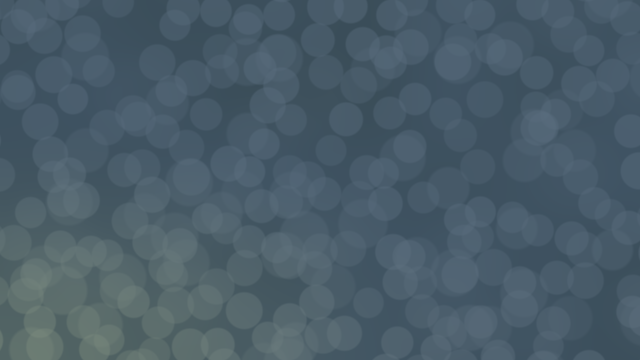
Reproduce this background procedurally as a Shadertoy shader.

```glsl
// Overlapping translucent bokeh discs on dusky slate, with a pale sage glow low on the left.
// Jittered grids scatter the discs; each disc lets part of the base through,
// and the leftover transmission blends the base towards the light colour.

#define SMALL_CELL 0.094
#define LARGE_CELL 0.150
#define HAZE_CELL 0.280
#define EDGE_SOFTNESS 0.0035
#define HAZE_SOFTNESS 0.06
#define SLATE_DARK vec3(0.226, 0.300, 0.343)
#define SLATE_BLUE vec3(0.248, 0.326, 0.388)
#define SAGE_DARK vec3(0.335, 0.405, 0.395)
#define LIGHT_BLUE vec3(0.352, 0.428, 0.496)
#define LIGHT_SAGE vec3(0.480, 0.545, 0.495)

float hash(vec2 p) {
    return fract(sin(dot(p, vec2(127.1, 311.7))) * 43758.5453);
}

// Smooth value noise
float noise(vec2 p) {
    vec2 i = floor(p), f = fract(p);
    f = f * f * (3.0 - 2.0 * f);
    float low = mix(hash(i), hash(i + vec2(1.0, 0.0)), f.x);
    float high = mix(hash(i + vec2(0.0, 1.0)), hash(i + vec2(1.0, 1.0)), f.x);
    return mix(low, high, f.y);
}

// Transmission through one jittered layer; radius is a share of the cell
float discLayer(vec2 p, float cell, float radius, float density,
                float opacity, float softness, float seed) {
    vec2 home = floor(p / cell);
    float transmission = 1.0;
    for (int y = -1; y <= 1; y++) {
        for (int x = -1; x <= 1; x++) {
            vec2 id = home + vec2(x, y);
            vec2 key = id + seed;
            vec2 jitter = vec2(hash(key), hash(key + 37.3));
            vec2 centre = (id + 0.04 + 0.92 * jitter) * cell;
            float size = cell * radius * mix(0.90, 1.10, hash(key + 71.9));
            float present = step(hash(key + 13.7), density);
            float strength = opacity * mix(0.75, 1.2, hash(key + 91.1));
            float mask = 1.0 - smoothstep(-softness, softness, length(p - centre) - size);
            transmission *= 1.0 - mask * strength * present;
        }
    }
    return transmission;
}

void mainImage(out vec4 fragColor, in vec2 fragCoord) {
    vec2 p = fragCoord / iResolution.y;
    float edge = max(EDGE_SOFTNESS, 0.75 / iResolution.y);

    // Glow from the lower left corner
    float glow = 1.0 - smoothstep(0.0, 0.70, length(p * vec2(0.5, 1.0)));

    // Blurred base
    vec3 base = mix(SLATE_DARK, SLATE_BLUE, noise(p * 4.0 + 5.0));
    base = mix(base, SAGE_DARK, glow * 0.85);

    // Sharp discs over larger, fainter ones
    float transmission = discLayer(p, HAZE_CELL, 0.38, 0.7, 0.10, HAZE_SOFTNESS, 3.1);
    transmission *= discLayer(p, LARGE_CELL, 0.42, 0.50, 0.26, edge * 1.5, 19.4);
    transmission *= discLayer(p, SMALL_CELL, 0.50, 0.88, 0.38, edge, 53.8);

    vec3 light = mix(LIGHT_BLUE, LIGHT_SAGE, glow);
    light += vec3(0.018, 0.012, 0.0) * (1.0 - smoothstep(0.0, 0.5, p.y));
    fragColor = vec4(mix(light, base, transmission), 1.0);
}
```
